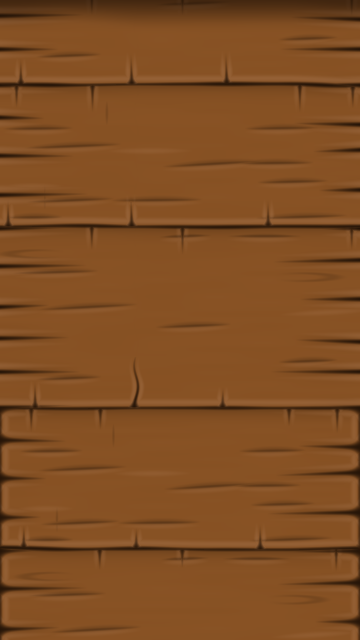
This texture is drawn by a WebGL 2 fragment shader. Its source:

```glsl
#version 300 es
precision highp float;
uniform vec2 u_resolution;
out vec4 fragColor;

#define WIDTH 0.5625
#define PERIOD 0.504
#define FIRST_SEAM 0.867
#define PLANK 0.220
#define ROW 0.056
#define SQUEEZE 0.91
#define SOFT 0.0022
#define WOOD vec3(0.53, 0.32, 0.14)
#define SHADE vec3(0.36, 0.215, 0.09)
#define LIGHT vec3(0.62, 0.42, 0.26)
#define DARK vec3(0.13, 0.07, 0.025)

// Crack positions across the width, for the two alternating seams
const vec4 UP[2] = vec4[2](vec4(0.058, 0.366, 0.63, -1.0), vec4(0.023, 0.366, 0.745, -1.0));
const vec4 DOWN[2] = vec4[2](vec4(0.046, 0.257, 0.833, 0.98), vec4(0.255, 0.507, 0.977, -1.0));

float hash(vec2 p) {
  vec3 q = fract(p.xyx * 0.1031);
  q += dot(q, q.yzx + 33.33);
  return fract((q.x + q.y) * q.z);
}

float noise(vec2 p) {
  vec2 i = floor(p), f = fract(p);
  f = f * f * (3.0 - 2.0 * f);
  return mix(mix(hash(i), hash(i + vec2(1, 0)), f.x),
             mix(hash(i + vec2(0, 1)), hash(i + vec2(1, 1)), f.x), f.y);
}

// Soft stroke that thins and pales as fade goes to zero
float brush(float across, float halfWidth, float fade) {
  fade = clamp(fade, 0.0, 1.0);
  return fade * (1.0 - smoothstep(0.0, halfWidth * fade + SOFT, abs(across)));
}

// Tapered crack; q.x runs from the seam to the tip. Returns dark, light
vec2 crack(vec2 q, float len, float flare, float paling) {
  float start = smoothstep(-SOFT, SOFT, q.x), h = max(q.x, 0.0);
  float fade = clamp(1.0 - h / len, 0.0, 1.0);
  float halfWidth = 0.002 + flare * exp(-h / 0.004);
  return start * vec2(brush(q.y, halfWidth, pow(fade + 0.0001, paling)),
                      0.9 * brush(abs(q.y) - 0.0055, 0.004, fade * 1.8));
}

// Seam line with its cracks, lit lip above and shadow below
vec3 seam(vec2 p, int i) {
  int kind = i & 1;
  float y = FIRST_SEAM - floor(float(i) * 0.5) * PERIOD - float(kind) * PLANK;
  y = min(y, 1.012);
  float h = p.y - y + 0.004 * (noise(vec2(p.x * 9.0, i + 5)) - 0.5);
  float weight = noise(vec2(p.x * 14.0, i + 20));
  vec2 ink = vec2(brush(h, 0.0012 + 0.0025 * weight, 1.0) * (0.6 + 0.4 * weight),
                  0.95 * brush(h - 0.0085, 0.006, 1.0));
  float shadow = (h < 0.0 ? 0.75 : 0.4) * exp(-abs(h) / (h < 0.0 ? 0.010 : 0.003));
  float squeeze = i >= 2 ? SQUEEZE : 1.0;
  for (int j = 0; j < 4; j++) {
    float r = hash(vec2(i + 3, j + 7));
    vec2 x = (vec2(UP[kind][j], DOWN[kind][j]) - 0.5) * squeeze + 0.5;
    bool split = i == 2 && j == 1;
    float bend = split ? 0.003 * cos(h * 95.0) : 0.06 * max(h, 0.0) * (r - 0.5);
    if (UP[kind][j] > 0.0)
      ink = max(ink, crack(vec2(h, p.x - x.x * WIDTH + bend), split ? 0.08 : mix(0.03, 0.052, r),
                           0.015, split ? 0.6 : 1.6));
    if (DOWN[kind][j] > 0.0)
      ink = max(ink, crack(vec2(-h, p.x - x.y * WIDTH), mix(0.026, 0.045, r), 0.006, 1.1) * vec2(0.85, 0.6));
  }
  return vec3(ink, shadow);
}

// Dark wedges from both sides, with rounded ends on squeezed planks
vec3 sideCuts(float x, float t, float tile) {
  float side = step(0.5 * WIDTH, x), edge = min(x, WIDTH - x);
  float row = round(t / ROW), r = hash(vec2(row + 11.0, side * 9.0 + 2.0));
  bool onSeam = row == 0.0 || row == 4.0 || row == 9.0;
  float d = t - row * ROW - (onSeam ? 0.0 : (r - 0.5) * 0.022) + edge * 0.07 * (r - 0.5);
  float rounded = step(0.5, tile);
  float fade = 1.0 - edge / mix(0.06, 0.15, hash(vec2(row, side + tile + 4.0)));
  float halfWidth = 0.0035 + rounded * 0.018 * exp(-edge / 0.006);
  float dark = max(brush(d, halfWidth, fade), rounded * 0.65 * brush(edge, 0.003, 1.0));
  float rim = 0.5 * halfWidth + 0.008;
  float light = 0.8 * brush(abs(d) - rim, 0.006, fade);
  light = max(light, rounded * 0.85 * brush(edge - 0.009, 0.006, 1.0) * smoothstep(0.006, 0.014, abs(d)));
  float shadow = 0.65 * exp(-abs(d) / 0.006) * clamp(fade * 1.3, 0.0, 1.0);
  return vec3(dark, light, shadow);
}

// Short grain strokes scattered in cells: dark, light, soft shade
vec3 grain(float x, float t) {
  vec3 ink = vec3(0.0);
  float row = floor(t / (0.5 * ROW));
  for (int j = 0; j < 3; j++) {
    vec2 cell = vec2(row + 31.0, float(j) * 5.0 + 3.0);
    float r = hash(cell), s = hash(cell + 17.0);
    float along = x - WIDTH * (float(j) + 0.2 + 0.6 * s) / 3.0;
    float across = t - (row + 0.35 + 0.3 * r) * 0.5 * ROW + along * 0.06 * s;
    float fade = 1.0 - pow(abs(along) / mix(0.04, 0.085, hash(cell + 41.0)), 2.0);
    float dark = step(r, 0.3) * 0.28 * brush(across, 0.0012, fade);
    float light = step(r, 0.5) * 0.6 * brush(across - 0.005, 0.005, fade);
    ink = max(ink, vec3(dark, light, step(r, 0.3) * 0.5 * brush(across + 0.001, 0.006, fade)));
  }
  return ink;
}

// Faint open ring of a flattened knot
float knot(vec2 q) {
  float ring = (length(q / vec2(0.05, 0.006)) - 1.0) * 0.006;
  return brush(ring, 0.001, 1.0) * (1.0 - smoothstep(-0.03, 0.045, q.x)) * 0.4;
}

void main() {
  vec2 p = gl_FragCoord.xy / u_resolution * vec2(WIDTH, 1.0);
  float depth = FIRST_SEAM - p.y, tile = floor(depth / PERIOD), t = depth - tile * PERIOD;
  float x = (p.x - 0.5 * WIDTH) / (tile > 0.5 ? SQUEEZE : 1.0) + 0.5 * WIDTH;
  vec3 ink = max(sideCuts(p.x, t, tile), grain(x, t));
  for (int i = -1; i < 4; i++) ink = max(ink, seam(p, i));

  // Knots on the tall planks, upright nicks on the short ones
  float faint = max(knot(vec2(x - 0.065, t - PLANK - 0.044)), knot(vec2(0.47 - x, t - PLANK - 0.08)));
  faint = max(faint, 0.4 * brush(x - 0.167, 0.0015, 1.0 - pow(abs(t - 0.043) / 0.02, 2.0)));
  faint = max(faint, 0.4 * brush(x - 0.07, 0.0015, 1.0 - pow(abs(t - 0.175) / 0.02, 2.0)));

  // Wood, then shadow, lit edges, dark cracks and the shaded top
  vec3 color = WOOD + 0.008 * (noise(p * vec2(12.0, 110.0)) - 0.5);
  color = mix(color, SHADE, max(ink.z, faint));
  color = mix(color, LIGHT, ink.y * 0.6);
  color = mix(color, DARK, ink.x * 0.95);
  float top = smoothstep(0.94, 1.0, p.y + 0.008 * (noise(p * vec2(9.0, 30.0)) - 0.5));
  fragColor = vec4(mix(color, DARK, 0.65 * top * top), 1.0);
}
```
